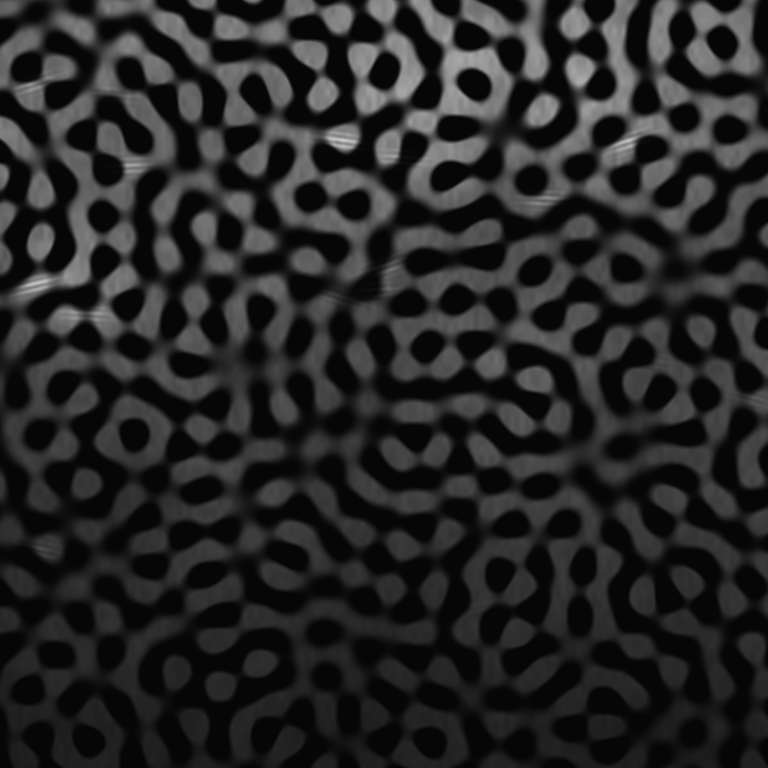
Reproduce this pattern procedurally as a WebGL 2 fragment shader.

```glsl
#version 300 es
precision highp float;
// Soft grey maze of blobs, rings and worms under uneven light.
// Plane waves of nearly one wavelength, in all directions, are summed and
// thresholded softly; light falloff, fine grain and hatched glints go on top.

uniform vec2 u_resolution;
out vec4 fragColor;

const float PI = 3.14159265;
const int WAVE_COUNT = 44;
const int GLINT_COUNT = 16;
const float WAVES_PER_CANVAS = 18.5;
const float FLOOR_LEVEL = 0.022;

float hash(vec2 p) {
    return fract(sin(dot(p, vec2(127.1, 311.7))) * 43758.5453);
}

float valueNoise(vec2 p) {
    vec2 cell = floor(p);
    vec2 f = fract(p);
    f = f * f * (3.0 - 2.0 * f);
    float low = mix(hash(cell), hash(cell + vec2(1.0, 0.0)), f.x);
    float high = mix(hash(cell + vec2(0.0, 1.0)), hash(cell + vec2(1.0)), f.x);
    return mix(low, high, f.y);
}

vec2 rotate(vec2 p, float angle) {
    float c = cos(angle);
    float s = sin(angle);
    return vec2(c * p.x + s * p.y, c * p.y - s * p.x);
}

// Bell-shaped spot with its own width and height
float softSpot(vec2 p, vec2 centre, vec2 size) {
    vec2 d = (p - centre) / size;
    return exp(-dot(d, d));
}

// Random field of unit variance with a ring-shaped spectrum
float waveField(vec2 p, float frequency, float spread) {
    float sum = 0.0;
    for (int i = 0; i < WAVE_COUNT; i++) {
        float id = float(i);
        float angle = PI * (id + hash(vec2(id, 1.3))) / float(WAVE_COUNT);
        float detune = 1.0 + spread * (2.0 * hash(vec2(id, 4.7)) - 1.0);
        float phase = 2.0 * PI * hash(vec2(id, 9.1));
        vec2 direction = vec2(cos(angle), sin(angle));
        sum += cos(2.0 * PI * frequency * detune * dot(p, direction) + phase);
    }
    return sum / sqrt(0.5 * float(WAVE_COUNT));
}

// Light grows towards the top, with a few brighter pools
float lighting(vec2 p) {
    float light = mix(0.11, 0.40, smoothstep(-0.05, 1.0, p.y));
    light += 0.22 * softSpot(p, vec2(0.67, 0.91), vec2(0.16, 0.13));
    light += 0.10 * softSpot(p, vec2(0.40, 0.88), vec2(0.20, 0.14));
    light += 0.16 * softSpot(p, vec2(0.09, 0.63), vec2(0.09, 0.07));
    light += 0.08 * softSpot(p, vec2(0.64, 0.54), vec2(0.10, 0.12));
    float mottle = 0.6 * valueNoise(p * 6.0) + 0.4 * valueNoise(p * 17.0 + 31.0);
    return light * mix(0.72, 1.28, mottle);
}

// Small scattered patches of fine, almost level lines
float glints(vec2 p) {
    float sum = 0.0;
    for (int i = 0; i < GLINT_COUNT; i++) {
        float id = float(i);
        vec2 centre = vec2(hash(vec2(id, 21.0)), mix(0.15, 0.95, hash(vec2(id, 37.0))));
        float tilt = 0.7 * (hash(vec2(id, 53.0)) - 0.5);
        float strength = mix(0.25, 1.0, hash(vec2(id, 71.0)));
        vec2 local = rotate(p - centre, tilt);
        float lines = 0.6 + 0.4 * sin(2.0 * PI * local.y / 0.0085);
        sum += strength * lines * softSpot(local, vec2(0.0), vec2(0.026, 0.011));
    }
    return sum;
}

void main() {
    vec2 p = gl_FragCoord.xy / min(u_resolution.x, u_resolution.y);

    // Maze shape with soft edges
    float field = waveField(p, WAVES_PER_CANVAS, 0.07);
    float maze = smoothstep(-0.7, 0.95, field);

    // Faint upright grain inside the bright parts
    float grain = mix(0.90, 1.10, valueNoise(p * vec2(150.0, 75.0)));

    float light = lighting(p);
    float glint = glints(p) * (0.12 + 0.6 * maze);
    float grey = FLOOR_LEVEL + light * (maze * grain + glint);
    fragColor = vec4(vec3(min(grey, 1.0)), 1.0);
}
```
